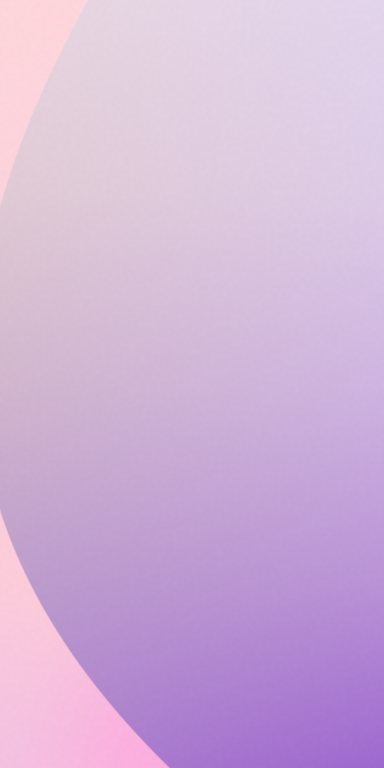
A Shadertoy shader for this background:

```glsl
// A large lilac disc with a curved left edge, fading to violet over soft pink.

// Disc colours from the bottom row to the top row, on its left and right sides
const vec3 DISC_LEFT[5] = vec3[5](
    vec3(0.682, 0.510, 0.804), vec3(0.741, 0.616, 0.796), vec3(0.820, 0.714, 0.804),
    vec3(0.878, 0.792, 0.831), vec3(0.910, 0.839, 0.871));
const vec3 DISC_RIGHT[5] = vec3[5](
    vec3(0.620, 0.410, 0.810), vec3(0.729, 0.580, 0.839), vec3(0.808, 0.706, 0.878),
    vec3(0.867, 0.796, 0.902), vec3(0.886, 0.831, 0.925));

// Backdrop colours
const vec3 PINK_TOP = vec3(0.992, 0.835, 0.860);
const vec3 PINK_MID = vec3(0.988, 0.800, 0.855);
const vec3 PINK_LOW = vec3(0.957, 0.755, 0.880);
const vec3 PINK_GLOW = vec3(0.985, 0.685, 0.870);

// Disc edge: widest height, half chord on the left border, bulge and tilt
const float EDGE_CENTER = 1.066;
const float EDGE_CHORD = 0.3945;
const float EDGE_BULGE = 0.381;
const float EDGE_TILT = 0.0655;
const float EDGE_SOFTNESS = 0.003;

const float MOTTLE_SCALE = 70.0;
const float MOTTLE_STRENGTH = 0.010;

vec2 hash2(vec2 cell) {
    vec2 mixed = vec2(dot(cell, vec2(127.1, 311.7)), dot(cell, vec2(269.5, 183.3)));
    return fract(sin(mixed) * 43758.5);
}

// Distance to the nearest scattered point
float cellular(vec2 p) {
    vec2 cell = floor(p);
    float nearest = 2.0;
    for (int y = -1; y <= 1; y++) {
        for (int x = -1; x <= 1; x++) {
            vec2 neighbour = cell + vec2(x, y);
            nearest = min(nearest, length(neighbour + hash2(neighbour) - p));
        }
    }
    return nearest;
}

// Approximate signed distance to the curved edge, positive inside
float discDistance(vec2 p) {
    float t = EDGE_CENTER - p.y;
    float bow = t * t - EDGE_CHORD * EDGE_CHORD;
    float curve = EDGE_BULGE + EDGE_TILT * t;
    float slope = 2.0 * t * curve + bow * EDGE_TILT;
    return (p.x - bow * curve) / sqrt(1.0 + slope * slope);
}

vec3 discColor(vec2 uv) {
    float row = clamp(uv.y, 0.0, 1.0) * 4.0;
    int i = min(int(row), 3);
    float f = row - float(i);
    vec3 left = mix(DISC_LEFT[i], DISC_LEFT[i + 1], f);
    vec3 right = mix(DISC_RIGHT[i], DISC_RIGHT[i + 1], f);
    return mix(left, right, uv.x);
}

vec3 backdropColor(vec2 uv) {
    vec3 color = mix(PINK_LOW, PINK_MID, smoothstep(0.0, 0.28, uv.y));
    color = mix(color, PINK_TOP, smoothstep(0.3, 1.0, uv.y));
    float glow = smoothstep(0.02, 0.38, uv.x) * smoothstep(0.25, 0.0, uv.y);
    return mix(color, PINK_GLOW, glow);
}

void mainImage(out vec4 fragColor, in vec2 fragCoord) {
    vec2 uv = fragCoord / iResolution.xy;
    vec2 p = uv * vec2(1.0, 2.0);

    // Disc over backdrop
    float softness = max(EDGE_SOFTNESS, 0.7 / iResolution.x);
    float inside = smoothstep(-softness, softness, discDistance(p));
    vec3 color = mix(backdropColor(uv), discColor(uv), inside);

    // Faint paper mottling
    color += MOTTLE_STRENGTH * (cellular(p * MOTTLE_SCALE) - 0.5);

    fragColor = vec4(clamp(color, 0.0, 1.0), 1.0);
}
```
